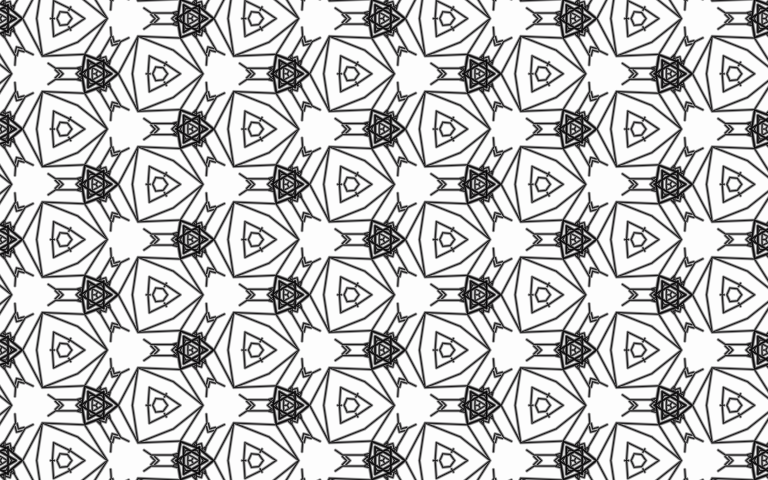
Write a Shadertoy shader that draws this pattern.

```glsl
// Lengths below are in units of the vertical repeat.
const float ROWS = 4.344;                  // repeats down the canvas
const vec2 PHASE = vec2(0.579, 0.176);     // centre of the first large shape
const float ROOT3 = 1.7320508;
const float FINE = 0.0085;                 // half widths of the lines
const float BOLD = 0.0125;
const float SOFTNESS = 0.0125;
const vec3 PAPER = vec3(0.992);
const vec3 INK = vec3(0.045, 0.04, 0.045);

// Offset from the nearest point of a triangular lattice
vec2 latticeCell(vec2 p) {
    vec2 size = vec2(ROOT3, 1.0);
    vec2 a = p - size * round(p / size);
    vec2 b = p - size * (floor(p / size) + 0.5);
    return dot(a, a) < dot(b, b) ? a : b;
}

// Mirror the plane into one sector, from 0 to 60 degrees
vec2 foldThree(vec2 p) {
    vec2 n = vec2(-0.5 * ROOT3, 0.5);
    p.y = abs(p.y);
    p -= 2.0 * max(dot(p, n), 0.0) * n;
    return vec2(p.x, abs(p.y));
}

float segment(vec2 p, vec2 a, vec2 b) {
    vec2 pa = p - a, ba = b - a;
    return length(pa - ba * clamp(dot(pa, ba) / dot(ba, ba), 0.0, 1.0));
}

// Six-cornered outline whose corners alternate between two radii
float ring(vec2 p, float major, float minor) {
    return segment(p, vec2(major, 0.0), minor * vec2(0.5, 0.5 * ROOT3));
}

// Nested outlines of the large shape
float largeShape(vec2 cell) {
    vec2 p = foldThree(cell), q = foldThree(-cell);
    float d = ring(p, 0.392, 0.374);
    d = min(d, ring(p, 0.392, 0.247));
    d = min(d, ring(p, 0.187, 0.105));
    d = min(d, ring(p, 0.071, 0.063));
    return min(d, segment(q, vec2(0.088, 0.0), vec2(0.120, 0.0)));
}

// Forked arms with a pair of chevrons
float arms(vec2 q) {
    float d = segment(q, vec2(0.14, 0.05), vec2(0.365, 0.05));
    d = min(d, segment(q, vec2(0.365, 0.05), vec2(0.430, 0.094)));
    for (int i = 0; i < 2; i++) {
        vec2 tip = vec2(0.297 + 0.034 * float(i), 0.0);
        d = min(d, segment(q, tip, tip + vec2(0.036, 0.036)));
    }
    return d;
}

// Bold stars of the dark rosette
float rosetteBold(vec2 p) {
    float d = ring(p, 0.198, 0.128);
    d = min(d, ring(p, 0.142, 0.071));
    return min(d, ring(p, 0.071, 0.142));
}

// Small spikes and the three-armed core of the rosette
float rosetteFine(vec2 p, vec2 q) {
    float d = segment(q, vec2(0.178, 0.0), vec2(0.132, 0.043));
    d = min(d, segment(q, vec2(0.172, 0.052), vec2(0.125, 0.018)));
    d = min(d, segment(q, vec2(0.172, 0.052), vec2(0.112, 0.068)));
    d = min(d, ring(p, 0.104, 0.104));
    d = min(d, ring(p, 0.064, 0.034));
    return min(d, segment(q, vec2(0.0), vec2(0.030, 0.0)));
}

float stroke(float d, float halfWidth, float edge) {
    return 1.0 - smoothstep(halfWidth - edge, halfWidth + edge, d);
}

void mainImage(out vec4 fragColor, in vec2 fragCoord) {
    vec2 p = fragCoord / iResolution.y * ROWS - PHASE;
    float edge = max(SOFTNESS, ROWS / iResolution.y);

    // Rosettes sit a third of a column pair left of the large shapes
    vec2 large = latticeCell(p);
    vec2 dark = latticeCell(p + vec2(1.0 / ROOT3, 0.0));
    vec2 toLarge = foldThree(dark), toGap = foldThree(-dark);

    float fine = min(largeShape(large), arms(toGap));
    fine = min(fine, rosetteFine(toLarge, toGap));
    float ink = max(stroke(fine, FINE, edge),
                    stroke(rosetteBold(toLarge), BOLD, edge));
    fragColor = vec4(mix(PAPER, INK, ink), 1.0);
}
```
